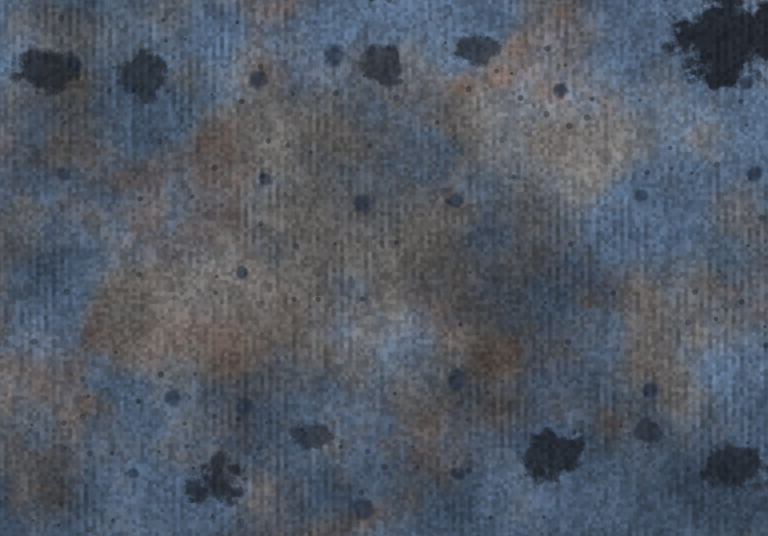
Give the GLSL for this texture, as a WebGL 1 fragment shader.

```glsl
precision highp float;
// Weathered blue-grey ribbed surface with rusty clouds, dark blots and fine grain.
uniform vec2 u_resolution;

const vec3 COOL_SLATE = vec3(0.290, 0.358, 0.445);
const vec3 WARM_GREY = vec3(0.372, 0.364, 0.360);
const vec3 RUST = vec3(0.400, 0.325, 0.295);
const vec3 STAIN = vec3(0.125, 0.142, 0.170);
const vec3 INK_BLUE = vec3(0.140, 0.205, 0.310);
const float TAU = 6.2831853;

vec2 hash2(vec2 cell) {
  vec3 q = fract(cell.xyx * vec3(0.1031, 0.1030, 0.0973));
  q += dot(q, q.yzx + 33.33);
  return fract((q.xx + q.yz) * q.zy);
}

// Smooth cellular noise: random cell values blended by nearness, 0 to 1
float cellBlend(vec2 p) {
  vec2 base = floor(p);
  float total = 0.0;
  float weights = 0.0;
  for (int y = -1; y <= 1; y++) {
    for (int x = -1; x <= 1; x++) {
      vec2 cell = base + vec2(float(x), float(y));
      vec2 offset = cell + 0.2 + 0.6 * hash2(cell) - p;
      float weight = exp(-5.0 * dot(offset, offset));
      total += weight * hash2(cell + 71.0).x;
      weights += weight;
    }
  }
  return total / weights;
}

// Layered cellular noise
float clouds(vec2 p) {
  float sum = 0.0;
  float gain = 0.5;
  for (int i = 0; i < 4; i++) {
    sum += gain * cellBlend(p);
    p = mat2(0.8, 0.6, -0.6, 0.8) * p * 2.1 + 17.3;
    gain *= 0.55;
  }
  return sum / 1.01;
}

// Sparse round specks, one at most per grid cell
float specks(vec2 p, float cellSize, float radius, float share) {
  vec2 grid = p / cellSize;
  vec2 cell = floor(grid);
  vec2 pick = hash2(cell + 5.0);
  vec2 centre = 0.25 + 0.5 * hash2(cell + 29.0);
  float size = radius * mix(0.5, 1.0, pick.y);
  float d = length(grid - cell - centre) * cellSize;
  return step(pick.x, share) * (1.0 - smoothstep(size * 0.6, size * 1.25, d));
}

// Ragged blots along the top and bottom, the largest at the upper right
float blots(vec2 uv, float aspect, float ragged) {
  float cover = 0.0;
  for (int i = 0; i < 10; i++) {
    float n = float(i);
    vec2 rnd = hash2(vec2(n, 13.0));
    float isBottom = mod(n, 2.0);
    float first = 1.0 - step(0.5, n);
    vec2 centre = vec2(fract(0.94 + 0.78 * n),
                       mix(0.94 - 0.09 * rnd.x, 0.07 + 0.15 * rnd.x, isBottom));
    float radius = mix(mix(0.022, 0.052, rnd.y), 0.092, first);
    vec2 offset = (uv - centre) * vec2(aspect, 1.0);
    offset.x /= mix(1.0 + 0.5 * rnd.x, 1.0, first);
    float d = length(offset) + radius * 1.5 * (ragged - 0.5);
    float opacity = mix(0.50 + 0.35 * rnd.y, 0.92, first);
    cover = max(cover, opacity * (1.0 - smoothstep(radius * 0.72, radius * 1.15, d)));
  }
  return cover;
}

void main() {
  vec2 uv = gl_FragCoord.xy / u_resolution;
  float aspect = u_resolution.x / u_resolution.y;
  vec2 p = vec2(uv.x * aspect, uv.y);

  // Broad colour: warm towards the middle, cool at the rim
  vec2 fromMiddle = (uv - vec2(0.44, 0.52)) / vec2(0.48, 0.44);
  float middle = exp(-dot(fromMiddle, fromMiddle));
  float hueCloud = clouds(p * 6.0 + 3.0) - 0.5;
  float rustCloud = clouds(p * 5.0 + 41.0);
  float warmth = smoothstep(0.12, 0.82, 0.75 * middle + 1.3 * hueCloud + 0.08);
  vec3 color = mix(COOL_SLATE, WARM_GREY, warmth);
  color = mix(color, RUST, 0.65 * warmth * smoothstep(0.48, 0.72, rustCloud));

  // Light clouds and a paler upper right
  float shade = clouds(p * 4.5 + 83.0) - 0.5;
  vec2 fromGlow = (uv - vec2(0.62, 0.78)) / vec2(0.28, 0.26);
  color *= 0.96 + 0.85 * shade + 0.15 * exp(-dot(fromGlow, fromGlow));

  // Fine vertical ribs, fading in patches, and square-scale grain
  float ribPatch = smoothstep(0.25, 0.75, cellBlend(p * vec2(9.0, 6.0) + 11.0));
  float rib = sin(TAU * 67.0 * p.x) * mix(0.25, 1.0, ribPatch);
  float streak = cellBlend(p * vec2(134.0, 26.0)) - 0.5;
  float grain = cellBlend(p * 134.0 + 7.0) - 0.5;
  float texture = 0.065 * rib + 0.16 * streak + 0.30 * grain;

  // Dark marks
  float ragged = clouds(p * 24.0 + 19.0);
  vec2 wobbly = p + 0.012 * (ragged - 0.5);
  float blot = blots(uv, aspect, ragged);
  float dots = specks(wobbly, 0.19, 0.021, 0.36);
  float pits = specks(p, 0.047, 0.0065, 0.20);
  color = mix(color, STAIN, blot);
  color = mix(color, mix(STAIN, INK_BLUE, 0.5), 0.62 * dots);
  color = mix(color, STAIN, 0.45 * pits);

  gl_FragColor = vec4(clamp(color * (1.0 + texture), 0.0, 1.0), 1.0);
}
```
